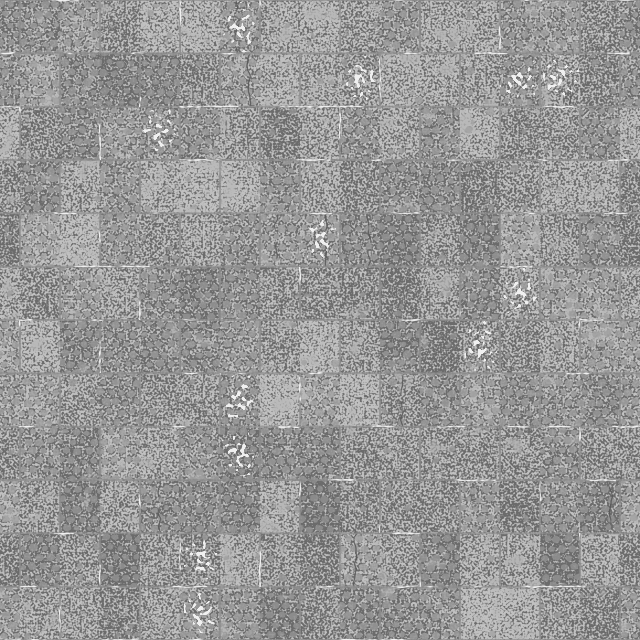
Reproduce this texture map procedurally as a WebGL 2 fragment shader.

```glsl
#version 300 es
precision highp float;
uniform vec2 u_resolution;
out vec4 outColor;

const vec2 BRICKS = vec2(8.0, 12.0);       // repeats across and down
const float ROW_START = 0.75;              // first joint of the bottom row, in bricks
const float JOINT_HALF = 0.0016;
const float GRAIN_SCALE = 290.0;
const float GRAIN_SOFTNESS = 0.34;
const vec2 DOT_GRID = vec2(58.0, 66.0);
const float DOT_RADIUS = 0.33;
const float DOTTED_SHARE = 0.45;
const float CRACK_SHARE = 0.06;
const float CRACK_HALF = 0.0009;
const float CHIP_HALF = 0.0010;
const float SPALL_SHARE = 0.04;
const vec3 GRAIN_DARK = vec3(0.42);
const vec3 GRAIN_LIGHT = vec3(0.755);
const vec3 SMOOTH_PATCH = vec3(0.69);
const vec3 DOT_GREY = vec3(0.605);
const vec3 JOINT_GREY = vec3(0.56);
const vec3 CRACK_GREY = vec3(0.34);
const vec3 CHIP_WHITE = vec3(0.94);

float hash(vec2 p) {
  vec3 q = fract(p.xyx * vec3(0.1031, 0.1030, 0.0973));
  q += dot(q, q.yzx + 33.33);
  return fract((q.x + q.y) * q.z);
}

vec2 hash2(vec2 p) {
  return vec2(hash(p), hash(p + vec2(41.7, 17.3)));
}

float corner(vec2 cell, vec2 offset) {
  float angle = 6.2831853 * hash(cell);
  return dot(vec2(cos(angle), sin(angle)), offset);
}

// Gradient noise, roughly -0.7 to 0.7
float noise(vec2 p) {
  vec2 i = floor(p), f = fract(p);
  vec2 u = f * f * f * (f * (f * 6.0 - 15.0) + 10.0);
  vec2 e = vec2(1.0, 0.0);
  return mix(mix(corner(i, f), corner(i + e, f - e), u.x),
             mix(corner(i + e.yx, f - e.yx), corner(i + 1.0, f - 1.0), u.x), u.y);
}

float fbm(vec2 p) {
  return noise(p) + 0.5 * noise(p * 2.1 + 13.7) + 0.25 * noise(p * 4.3 + 5.1);
}

// Signed distance to the nearest dot, in dot cells
float dotField(vec2 uv) {
  vec2 g = uv * DOT_GRID;
  float nearest = 1.0;
  for (int j = -1; j <= 1; j++) {
    float line = floor(g.y) + float(j);
    float shift = 0.5 * mod(line, 2.0);
    for (int i = -1; i <= 1; i++) {
      vec2 cell = vec2(floor(g.x - shift) + float(i), line);
      vec2 center = cell + vec2(0.5 + shift, 0.5) + 0.3 * (hash2(cell) - 0.5);
      float radius = DOT_RADIUS * (0.7 + 0.5 * hash(cell + 9.0));
      nearest = min(nearest, length(g - center) - radius);
    }
  }
  return nearest + 0.12 * noise(g * 2.3);
}

// Broken bright edge running along a joint
float chip(float along, float across, float seed, float rarity, float px) {
  float present = smoothstep(rarity, rarity + 0.06, noise(vec2(along * 15.0, seed * 3.7 + 0.5)));
  float wander = 0.0018 * noise(vec2(along * 70.0, seed + 0.4));
  float halfWidth = CHIP_HALF * (0.7 + 1.3 * noise(vec2(along * 160.0, seed + 8.3)));
  return present * (1.0 - smoothstep(-px * 0.5, px * 0.7, abs(across + wander) - halfWidth));
}

void main() {
  vec2 uv = gl_FragCoord.xy / u_resolution;
  float px = 1.0 / min(u_resolution.x, u_resolution.y);

  // Running bond; each brick holds two panels of different finish
  float row = floor(uv.y * BRICKS.y);
  vec2 wall = uv * BRICKS - vec2(ROW_START - 0.5 * mod(row, 2.0), 0.0);
  vec2 toJoint = (wall - round(wall)) / BRICKS;
  vec2 brick = vec2(mod(floor(wall.x), BRICKS.x), row);
  vec2 panel = vec2(mod(floor(wall.x * 2.0), 2.0 * BRICKS.x), row);
  vec2 local = fract(wall * vec2(2.0, 1.0));
  float tone = 0.16 * (hash(brick + 3.0) - 0.5) + 0.22 * (hash(panel + 21.0) - 0.5);
  float dotted = step(1.0 - DOTTED_SHARE, hash(panel + 57.0));

  // Grain, thinned out over smooth worn patches
  float cloud = fbm(uv * 27.0 + hash2(panel) * 30.0);
  float dots = dotField(uv);
  float halo = dotted * (1.0 - smoothstep(0.05, 0.3, dots));
  float grain = noise(uv * GRAIN_SCALE) + 0.35 * noise(uv * GRAIN_SCALE * 0.45 + 31.0);
  grain += 0.04 + tone + 0.14 * cloud - 0.16 * halo;
  vec3 color = mix(GRAIN_DARK, GRAIN_LIGHT, smoothstep(-GRAIN_SOFTNESS, GRAIN_SOFTNESS, grain));
  float worn = smoothstep(0.28, 0.62, cloud + 0.7 * tone + 0.12 * grain);
  color = mix(color, SMOOTH_PATCH + 0.2 * tone, 0.75 * worn);

  // Round flat dots, dense in some panels and scattered in the rest
  float scatter = smoothstep(0.25, 0.35, noise(uv * 36.0 + 70.0));
  float dotMask = (1.0 - smoothstep(-0.06, 0.06, dots)) * max(dotted, scatter);
  color = mix(color, DOT_GREY + 0.25 * tone, 0.85 * dotMask);

  // Upright cracks and pale spalled clusters
  float crackX = 0.2 + 0.6 * hash(panel + 83.0) + 0.1 * noise(vec2(uv.y * 65.0, panel.x + 0.5));
  float crackGap = abs(local.x - crackX) * 0.5 / BRICKS.x;
  float crack = step(1.0 - CRACK_SHARE, hash(panel + 91.0)) * smoothstep(-0.25, 0.0, noise(uv * 40.0));
  crack *= 1.0 - smoothstep(-px * 0.5, px * 0.7, crackGap - CRACK_HALF);
  color = mix(color, CRACK_GREY, 0.85 * crack);
  float spall = step(1.0 - SPALL_SHARE, hash(panel + 119.0));
  spall *= smoothstep(0.12, 0.24, noise(uv * 130.0) + 0.16 - 0.9 * length(local - 0.5));
  color = mix(color, CHIP_WHITE, spall);

  // Joints, then the bright chips along them
  float jointGap = min(abs(toJoint.x), abs(toJoint.y)) + 0.0006 * noise(uv * 120.0);
  float joint = 1.0 - smoothstep(-px * 0.6, px * 0.6, jointGap - JOINT_HALF);
  color = mix(color, JOINT_GREY + 0.06 * grain, 0.85 * joint);
  float bed = chip(uv.x, toJoint.y, round(wall.y), 0.17, px);
  float head = chip(uv.y, toJoint.x, round(wall.x) + 11.0 * row, 0.27, px);
  color = mix(color, CHIP_WHITE, max(bed, head));

  outColor = vec4(color, 1.0);
}
```
